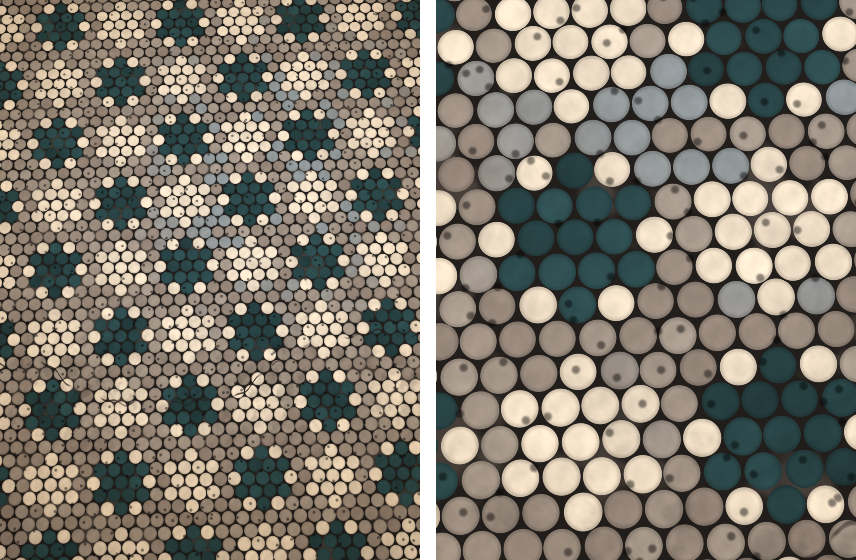
Left: the whole. Right: its middle third, enlarged.
A Shadertoy shader for this pattern:

```glsl
// Worn penny-tile floor: green and cream six-pointed stars in a grey field, seen at a slight tilt.

vec2 hash2(vec2 p) {
    vec3 q = fract(p.xyx * vec3(.1031, .1030, .0973));
    q += dot(q, q.yzx + 33.33);
    return fract((q.xx + q.yz) * q.zy);
}

// Distance to the nearest scattered point
float cellular(vec2 p) {
    vec2 cell = floor(p);
    float nearest = 2.;
    for (int j = -1; j <= 1; j++)
        for (int i = -1; i <= 1; i++) {
            vec2 corner = cell + vec2(i, j);
            nearest = min(nearest, distance(p, corner + hash2(corner)));
        }
    return nearest;
}

float layeredSines(vec2 p) {
    float sum = 0., weight = .5;
    for (int i = 0; i < 4; i++) {
        sum += weight * sin(p.x + 1.3 * sin(p.y)) * cos(p.y + .7 * p.x);
        p = mat2(1.5, 1.2, -1.2, 1.5) * p + 2.1;
        weight *= .55;
    }
    return sum;
}

// Perspective: floor position measured in star spacings, rows counted downward
vec2 floorPlane(vec2 q) {
    mat2 toView = mat2(.1427, -.0047, .0215 * q.x - .0059, .1309 + .0215 * q.y);
    return inverse(toView) * (q - vec2(.1441, .0642));
}

// Centre of the nearest tile in a hexagonal packing of unit pitch
vec2 tileCentre(vec2 p) {
    vec2 s = vec2(1., sqrt(3.));
    vec2 a = round(p / s) * s;
    vec2 b = (round(p / s - .5) + .5) * s;
    return distance(p, a) < distance(p, b) ? a : b;
}

vec3 glaze(vec2 centre, vec2 rnd, vec2 q) {
    vec2 spacing = vec2(5., 3. * sqrt(3.));
    vec2 star = round(centre / spacing);
    float ring = length(centre - star * spacing);
    bool green = mod(star.x + star.y, 2.) < .5;

    vec3 cream = vec3(.94, .875, .785) * (.95 + .08 * rnd.x);
    vec3 teal = vec3(.165, .275, .285) * (.85 + .3 * rnd.x);
    vec3 grey = mix(vec3(.57, .51, .465), vec3(.66, .61, .56), rnd.x);
    float bluish = step(.72, rnd.y) * smoothstep(.5, .15, distance(q, vec2(.66, .4)));
    grey = mix(grey, vec3(.56, .59, .60), bluish);

    if (ring < 1.8) return green ? teal : cream;
    return green && ring < 2.1 ? cream : grey;
}

void mainImage(out vec4 fragColor, in vec2 fragCoord) {
    vec2 q = vec2(fragCoord.x, iResolution.y - fragCoord.y) / iResolution.x;
    vec2 p = floorPlane(q) * vec2(5., 3. * sqrt(3.));
    float aa = 34. / iResolution.x;

    // Tiles, laid slightly unevenly
    vec2 centre = tileCentre(p);
    vec2 rnd = hash2(round(centre * vec2(2., 2. / sqrt(3.))) + 57.);
    float edge = length(p - centre - .05 * (rnd.yx - .5)) - .468 - .02 * (rnd.y - .5);
    vec3 tile = glaze(centre, rnd, q);
    tile *= 1. - .16 * smoothstep(-.13, 0., edge);
    tile *= 1. + .07 * layeredSines(p * 3.5);

    // Grout with pale dust in places
    float dust = smoothstep(.1, .5, layeredSines(p * .9 + 4.));
    vec3 grout = mix(vec3(.13, .115, .105), vec3(.27, .24, .22), dust);
    vec3 col = mix(grout, tile, smoothstep(.5, -.5, edge / aa));

    // Chips and grime
    col *= 1. - .45 * smoothstep(.12, .04, cellular(p * .8));
    float grime = smoothstep(.25, .0, abs(q.y - .93)) * smoothstep(.0, .6, layeredSines(p * 1.7));
    col *= 1. - .14 * grime;

    // Broken crack wandering across the lower half
    float path = .955 - .16 * smoothstep(.5, .8, q.x) - .09 * smoothstep(.25, .08, q.x);
    path += .007 * sin(q.x * 47.) + .004 * sin(q.x * 131.);
    float gap = smoothstep(.0035, .0008, abs(q.y - path));
    col = mix(col, vec3(.14, .11, .10), .75 * gap * smoothstep(-.25, .2, layeredSines(q * 23.)));

    // Warm fall-off of light towards the borders
    vec2 off = q - vec2(.56, .55);
    float fall = dot(off, off);
    col *= (1.04 - .27 * fall) * mix(vec3(1.), vec3(1., .95, .88), min(1., 2. * fall));
    fragColor = vec4(clamp(col, 0., 1.), 1.);
}
```
